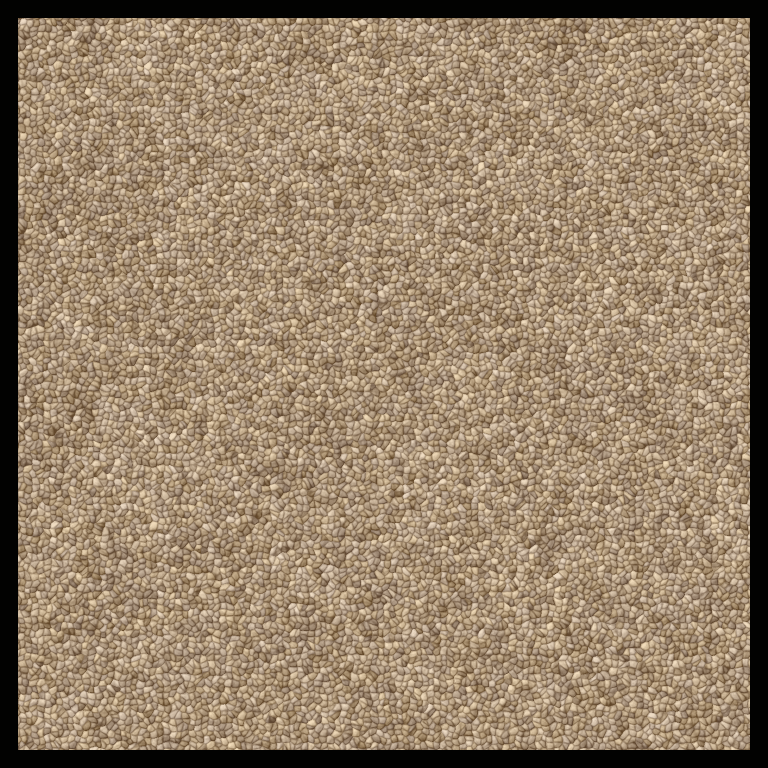
This texture is drawn by a Shadertoy shader. Its source:

```glsl
// Beige cut-pile carpet of small rounded tufts, framed by a black border.

#define BORDER 0.0235
#define TUFTS 122.0
#define CLUMP_SCALE 0.36
#define TUFT_VARIATION 0.40
#define GAP_DEPTH 0.42
#define CREASE_DEPTH 0.16
#define SIDE_LIGHT 0.38
#define FIBRE_GRAIN 0.12
#define SHADOW_COLOR vec3(0.38, 0.28, 0.18)
#define PALE_COLOR vec3(0.88, 0.80, 0.69)
#define FRAME_COLOR vec3(0.008, 0.008, 0.004)

vec3 hash3(vec2 p) {
    vec3 q = fract(p.xyx * vec3(0.1031, 0.1030, 0.0973));
    q += dot(q, q.yxz + 33.33);
    return fract((q.xxy + q.yzz) * q.zyx);
}

// Cellular noise: returns offset from nearest centre (xy) and rim distance (z).
vec3 cellular(vec2 p, out vec2 cellId) {
    vec2 base = floor(p);
    vec2 nearestOffset = vec2(0.0);
    float nearest = 9.0, second = 9.0;
    cellId = base;
    for (int y = -1; y <= 1; y++) {
        for (int x = -1; x <= 1; x++) {
            vec2 cell = base + vec2(x, y);
            vec2 offset = p - cell - 0.1 - 0.8 * hash3(cell).xy;
            float d = length(offset);
            if (d < nearest) {
                second = nearest;
                nearest = d;
                nearestOffset = offset;
                cellId = cell;
            } else {
                second = min(second, d);
            }
        }
    }
    return vec3(nearestOffset, second - nearest);
}

// Broad, faint unevenness of the pile.
float pilePatches(vec2 uv) {
    return sin(uv.x * 17.0 + 3.0 * sin(uv.y * 11.0))
         + sin(uv.y * 23.0 + 2.0 * sin(uv.x * 19.0 + 1.3))
         + sin((uv.x + uv.y) * 41.0 + 2.0 * sin(uv.y * 31.0));
}

vec3 carpet(vec2 uv) {
    vec2 p = uv * TUFTS + 7.0;
    p += 0.18 * sin(p.yx * 1.7 + 2.0 * sin(p * 0.43));

    // Individual tufts and the looser clumps they gather in
    vec2 tuftId, clumpId;
    vec3 tuft = cellular(p, tuftId);
    vec3 clump = cellular(p * CLUMP_SCALE + 31.0, clumpId);
    vec3 character = hash3(tuftId + 57.0);

    // Rounded tops lit from the upper left, with dark gaps between
    float shade = 0.60 + TUFT_VARIATION * (character.x - 0.5);
    shade += GAP_DEPTH * (smoothstep(0.0, 0.45, tuft.z) - 0.6);
    shade += SIDE_LIGHT * dot(tuft.xy, normalize(vec2(-0.6, 0.8)));
    shade -= CREASE_DEPTH * (1.0 - smoothstep(0.0, 0.28, clump.z));
    shade += 0.12 * smoothstep(0.93, 0.97, character.y);
    shade += FIBRE_GRAIN * (hash3(floor(p * 4.0)).z - 0.5);
    shade += 0.018 * pilePatches(uv);

    // Slight shift between warm and greyish yarn
    vec3 color = mix(SHADOW_COLOR, PALE_COLOR, clamp(shade, 0.0, 1.12));
    return color + (character.z - 0.5) * vec3(0.015, 0.0, -0.05);
}

void mainImage(out vec4 fragColor, in vec2 fragCoord) {
    // Four samples per pixel keep the tuft rims smooth
    vec3 color = vec3(0.0);
    for (int i = 0; i < 4; i++) {
        vec2 jitter = (vec2(i % 2, i / 2) - 0.5) * 0.5;
        color += 0.25 * carpet((fragCoord + jitter) / iResolution.xy);
    }

    // Black frame
    vec2 uv = fragCoord / iResolution.xy;
    vec2 inset = min(uv, 1.0 - uv) - BORDER;
    float pixel = 1.0 / min(iResolution.x, iResolution.y);
    float inside = smoothstep(-0.5 * pixel, 0.5 * pixel, min(inset.x, inset.y));
    fragColor = vec4(mix(FRAME_COLOR, color, inside), 1.0);
}
```
